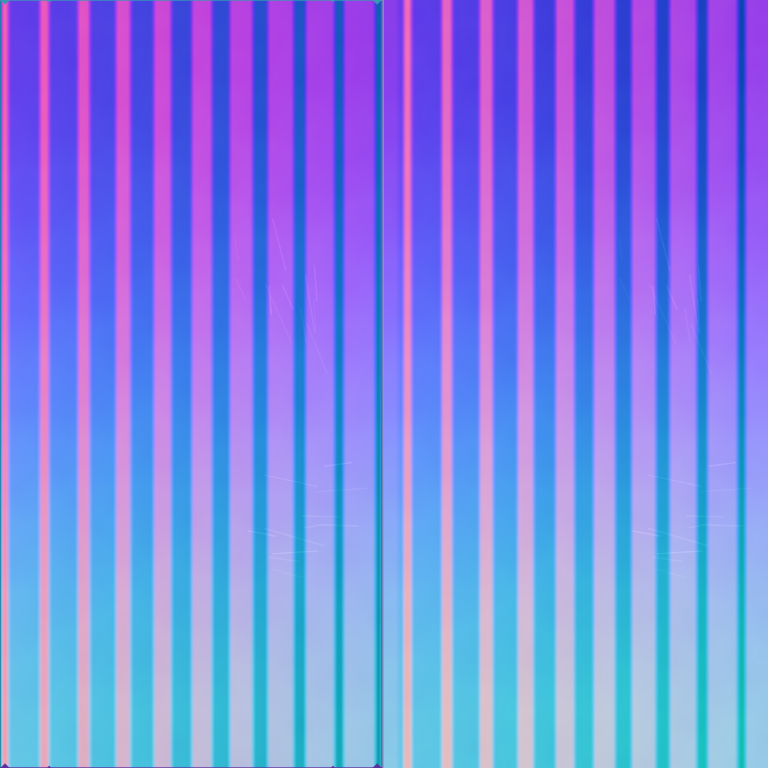
Reproduce this texture map procedurally as a Shadertoy shader.

```glsl
// Tangent-space normal map of two fluted panels with vertical ridges and light scratches.

float hash(vec2 p) {
    return fract(sin(dot(p, vec2(127.1, 311.7))) * 4375.85);
}

// Distance to the nearest jittered cell point
float cellular(vec2 p) {
    vec2 cell = floor(p), f = fract(p);
    float nearest = 1.0;
    for (int j = -1; j <= 1; j++)
        for (int i = -1; i <= 1; i++) {
            vec2 o = vec2(i, j);
            vec2 point = vec2(hash(cell + o), hash(cell + o + 19.3));
            nearest = min(nearest, length(o + point - f));
        }
    return nearest;
}

float segmentDistance(vec2 p, vec2 a, vec2 b) {
    vec2 ab = b - a;
    return length(p - a - ab * clamp(dot(p - a, ab) / dot(ab, ab), 0.0, 1.0));
}

// Sideways tilt: rising faces widen and soften to the right, falling faces narrow
float fluteTilt(float x, float start) {
    float rising = mix(0.17, 0.83, clamp(x / 0.49, 0.0, 1.0));
    float d = abs(fract((x - start) / 0.0512 + 0.5) - 0.5);
    float face = 1.0 - smoothstep(rising * 0.5 - 0.085, rising * 0.5 + 0.085, d);
    return 1.1 * (face - rising);
}

// Two clusters of hairlines, one steep and one shallow
float scratches(vec2 p) {
    float mark = 0.0;
    for (int i = 0; i < 22; i++) {
        float id = float(i);
        float shallow = mod(id, 2.0);
        vec2 jitter = vec2(hash(vec2(id, 1.0)), hash(vec2(id, 2.0))) - 0.5;
        vec2 a = mix(vec2(0.36, 0.64), vec2(0.36, 0.33), shallow) + jitter * vec2(0.13, 0.15);
        float angle = mix(-1.3, -0.1, shallow) + 0.5 * (hash(vec2(id, 3.0)) - 0.5);
        vec2 b = a + vec2(cos(angle), sin(angle)) * (0.02 + 0.07 * hash(vec2(id, 4.0)));
        float line = 1.0 - smoothstep(0.0003, 0.0016, segmentDistance(p, a, b));
        mark = max(mark, line * (0.4 + 0.6 * hash(vec2(id, 5.0))));
    }
    return mark;
}

void mainImage(out vec4 fragColor, in vec2 fragCoord) {
    vec2 uv = fragCoord / iResolution.xy;
    float px = 1.0 / iResolution.y;
    float right = step(0.499, uv.x);
    vec2 p = vec2(uv.x - 0.5 * right, uv.y);

    // Flutes; the right panel starts with a flat margin
    float tilt = fluteTilt(p.x, mix(0.0065, 0.0305, right));
    tilt = mix(tilt, 0.08, right * (1.0 - smoothstep(0.014, 0.024, p.x)));

    // Broad vertical curve, weakened where a face turns sideways
    float curve = 0.55 * cos(3.14159 * uv.y) + 0.02;
    float facing = sqrt(max(1.0 - tilt * tilt, 0.0));
    float lift = curve * mix(facing, 1.0, 0.75 * right * smoothstep(0.0, -0.5, tilt));
    lift += 0.16 * right * max(tilt, 0.0);
    vec3 color = 0.5 + 0.5 * vec3(tilt, lift, facing * sqrt(1.0 - curve * curve));

    // Cloudy unevenness and scratches
    float cloud = cellular(p * 13.0) + 0.5 * cellular(p * 31.0 + 7.0) - 0.7;
    color += vec3(0.012, 0.022, 0.006) * cloud;
    color += vec3(0.055, 0.05, 0.025) * scratches(p);

    // Left panel bevel, tilted outward along each side
    float side = min(p.x, 0.4975 - p.x);
    float ends = min(uv.y, 1.0 - uv.y);
    vec3 endColor = mix(vec3(0.36, 0.18, 0.62), vec3(0.22, 0.6, 0.7), step(0.5, uv.y));
    float sideLine = 1.0 - smoothstep(0.0013 - px * 0.5, 0.0013 + px, side);
    float endLine = 1.0 - smoothstep(0.0008 - px * 0.5, 0.0008 + px, ends);
    color = mix(color, vec3(0.08, 0.52, 0.63), sideLine * (1.0 - right) * 0.85);
    color = mix(color, endColor, endLine * (1.0 - right) * 0.8);

    // Small diamond chips along the top and bottom edges
    float chip = min(abs(side - 0.0065) + ends - 0.006, abs(side - 0.064) + ends - 0.003);
    color = mix(color, endColor, (1.0 - smoothstep(-px, px, chip)) * (1.0 - right));

    // Fine seam between the panels
    float seam = 1.0 - smoothstep(0.0004, 0.0004 + px, abs(uv.x - 0.499));
    color = mix(color, vec3(0.8, 0.48, 0.76), seam * 0.75);

    fragColor = vec4(clamp(color, 0.0, 1.0), 1.0);
}
```
